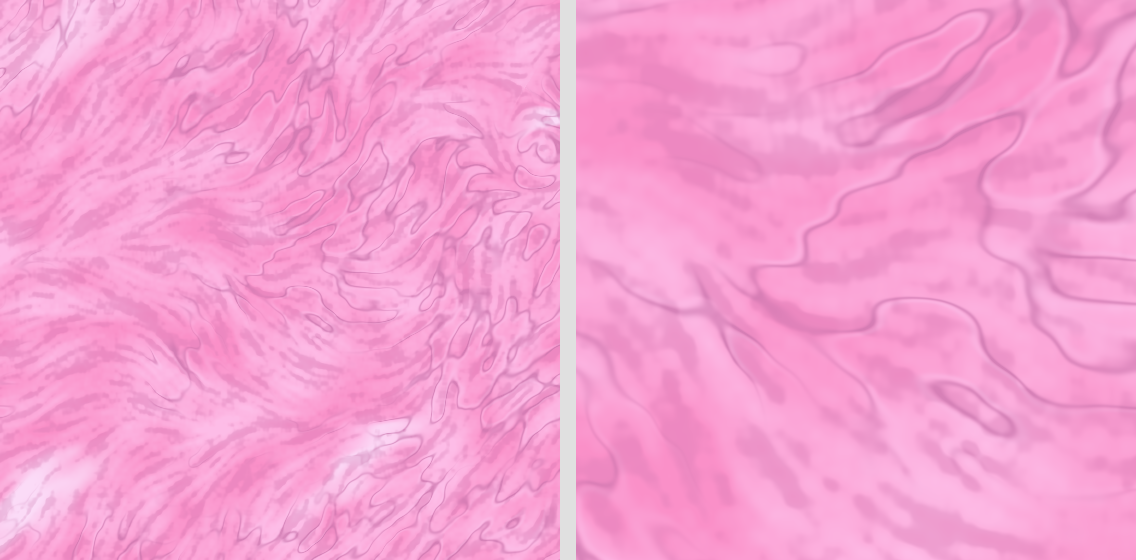
Left, the full canvas; right, a detail of the centre.
Give the GLSL for this texture, as a Shadertoy shader.

```glsl
// Pink stained fibrous tissue: soft strands combed along a curving flow field.
// Noise is averaged along each streamline to make strands, its contours become
// thin mauve creases, and a few pale slits open between the fibres.

float hash(vec2 cell) {
    return fract(sin(dot(cell, vec2(127.1, 311.7))) * 43758.5453);
}

float noise(vec2 p) {
    vec2 cell = floor(p), f = fract(p);
    f = f * f * f * (f * (f * 6.0 - 15.0) + 10.0);
    return mix(mix(hash(cell), hash(cell + vec2(1, 0)), f.x),
               mix(hash(cell + vec2(0, 1)), hash(cell + vec2(1, 1)), f.x), f.y);
}

// Fibre direction: rising diagonals, a sagging bend and an eddy at the right
vec2 flow(vec2 p) {
    vec2 bend = (p - vec2(0.36, 0.42)) * vec2(3.2, 5.0);
    float angle = 0.8 + 1.1 * (noise(p * 3.5 + 7.0) - 0.5) + 1.1 * (noise(p * 10.0) - 0.5);
    angle -= 1.1 * exp(-dot(bend, bend));
    vec2 eddy = p - vec2(0.97, 0.73);
    vec2 around = normalize(vec2(-eddy.y, eddy.x) + 1e-4);
    return normalize(mix(vec2(cos(angle), sin(angle)), around, exp(-50.0 * dot(eddy, eddy))) + 1e-4);
}

// Broad, medium and fine strands, averaged both ways along the streamline
vec3 strands(vec2 p) {
    vec3 total = vec3(0.0), weights = vec3(0.0);
    for (int side = -1; side <= 1; side += 2) {
        vec2 q = p;
        for (int i = 0; i < 8; i++) {
            float t = float(i) / 8.0;
            vec3 weight = exp(-t * t * vec3(1.5, 3.0, 5.0));
            total += weight * vec3(noise(q * 22.0), noise(q * 46.0 + 19.0), noise(q * 95.0 + 41.0));
            weights += weight;
            q += float(side) * 0.008 * flow(q);
        }
    }
    return total / weights;
}

// Soft elongated opening lying along the rising diagonal
float slit(vec2 p, vec2 centre, vec2 size) {
    vec2 d = mat2(0.82, -0.57, 0.57, 0.82) * (p - centre);
    return 1.0 - smoothstep(0.15, 1.0, length(d / size));
}

void mainImage(out vec4 fragColor, in vec2 fragCoord) {
    vec2 p = fragCoord / iResolution.y;
    vec3 strand = strands(p);
    float cloud = noise(p * 4.0 + 11.0) * 0.6 + noise(p * 9.0 + 5.0) * 0.4;
    float grain = noise(p * 130.0) - 0.5;

    // Base pink, from saturated to pale
    float tone = 0.48 + 0.7 * (cloud - 0.5) + 1.5 * (strand.x - 0.5)
               + 1.1 * (strand.z - 0.5) + 0.15 * grain;
    vec3 color = mix(vec3(0.98, 0.565, 0.785), vec3(0.99, 0.71, 0.885), clamp(tone, 0.0, 1.2));

    // Pale slits with strand-frayed edges
    vec2 frayed = p + 0.16 * (strand.xy - 0.5) * vec2(0.6, -0.6);
    float gap = 0.6 * slit(frayed, vec2(0.10, 0.93), vec2(0.26, 0.09));
    gap = max(gap, slit(frayed, vec2(0.04, 0.10), vec2(0.22, 0.075)));
    gap = max(gap, 0.9 * slit(frayed, vec2(0.66, 0.18), vec2(0.20, 0.04)));
    gap = max(gap, slit(frayed, vec2(0.98, 0.79), vec2(0.09, 0.022)));
    color = mix(color, vec3(0.985, 0.86, 0.97), gap);

    // Mauve creases with a pale lip, sparse in the calm left middle
    float folded = noise(p * 6.0 + 3.0) * 0.6 + noise(p * 17.0 + 23.0) * 0.4
                 + 0.28 * smoothstep(0.15, 0.6, distance(p, vec2(0.25, 0.5)));
    folded = smoothstep(0.45, 0.85, folded);
    float crease = exp(-pow((strand.y - 0.5) * 38.0, 2.0)) * folded;
    float lip = exp(-pow((strand.y - 0.56) * 28.0, 2.0)) * folded;
    float shade = smoothstep(0.5, 0.34, strand.z + 0.12 * grain);
    color = mix(color, vec3(0.985, 0.77, 0.93), 0.35 * lip);
    color = mix(color, vec3(0.78, 0.45, 0.67), clamp(0.55 * crease + 0.26 * shade, 0.0, 0.7));

    fragColor = vec4(color, 1.0);
}
```
